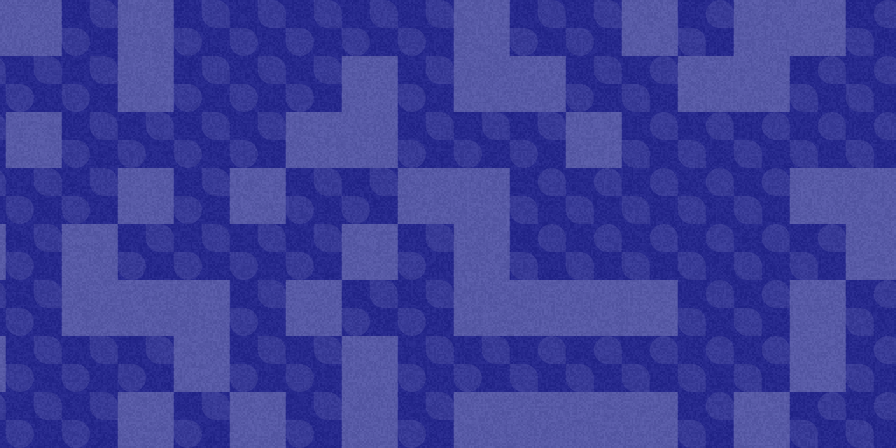
Write a WebGL 1 fragment shader that draws this pattern.

```glsl
precision highp float;

uniform vec2 u_resolution;

#define ROWS 8.0
#define SHIFT_X 0.104
#define FILL_SHARE 0.3
#define GRAIN 0.055
#define GRAIN_ROWS 256.0
#define SAMPLES 4
#define DARK vec3(0.15, 0.16, 0.55)
#define MID vec3(0.22, 0.23, 0.59)
#define LIGHT vec3(0.34, 0.35, 0.65)

float hash(vec2 p) {
  vec3 q = fract(vec3(p.xyx) * 0.1031);
  q += dot(q, q.yzx + 33.33);
  return fract((q.x + q.y) * q.z);
}

// Leaf: two opposite corners are round. Drop: a third one is round too.
bool insidePetal(vec2 q, bool isDrop) {
  bool roundCorner = q.x * q.y > 0.0 || (isDrop && q.x > 0.0);
  return !roundCorner || dot(q, q) < 1.0;
}

// Two petals on the rising diagonal of the cell, or one solid square.
vec3 tileColour(vec2 grid) {
  vec2 cell = floor(grid);
  if (hash(cell + 71.0) < FILL_SHARE) return LIGHT;

  // The motif makes a half turn towards the right side.
  float rowFromTop = ROWS - 1.0 - cell.y;
  bool turned = cell.x >= max(9.0, 12.0 - rowFromTop);
  vec2 local = fract(grid) * 2.0 - 1.0;
  if (turned) local = -local;

  if (local.x * local.y <= 0.0) return DARK;
  vec2 quarter = fract(local) * 2.0 - 1.0;
  return insidePetal(quarter, local.x < 0.0) ? MID : DARK;
}

void main() {
  // Average sub-pixel samples for smooth edges.
  vec3 colour = vec3(0.0);
  for (int j = 0; j < SAMPLES; j++) {
    for (int i = 0; i < SAMPLES; i++) {
      vec2 offset = (vec2(float(i), float(j)) + 0.5) / float(SAMPLES) - 0.5;
      vec2 grid = (gl_FragCoord.xy + offset) / u_resolution.y * ROWS;
      colour += tileColour(grid - vec2(SHIFT_X, 0.0));
    }
  }
  colour /= float(SAMPLES * SAMPLES);

  // Fine grain over the whole surface.
  vec2 speck = floor(gl_FragCoord.xy / u_resolution.y * GRAIN_ROWS);
  colour += (hash(speck + 19.0) - 0.5) * GRAIN;

  gl_FragColor = vec4(colour, 1.0);
}
```
